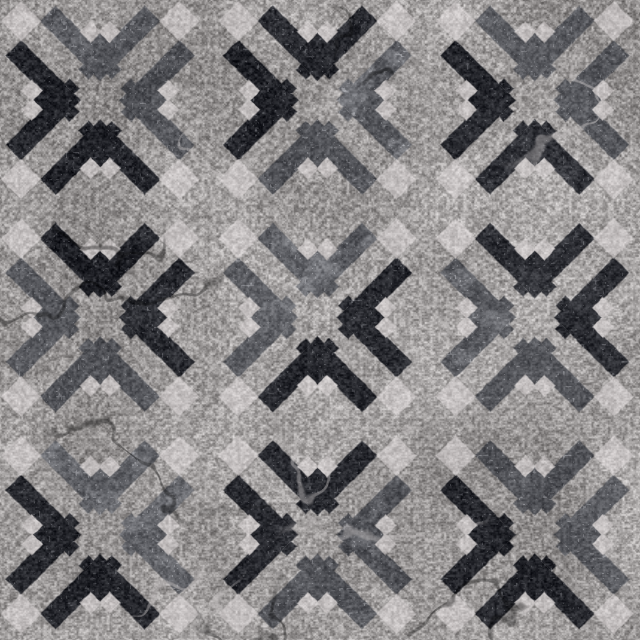
Reproduce this pattern procedurally as a WebGL 1 fragment shader.

```glsl
precision highp float;

uniform vec2 u_resolution;

const float TILE = 0.3395;
const vec2 FIRST_CENTER = vec2(0.1565);

const vec3 STONE = vec3(0.615, 0.603, 0.600);
const vec3 PALE  = vec3(0.765, 0.748, 0.748);
const vec3 SLATE = vec3(0.335, 0.340, 0.360);
const vec3 COAL  = vec3(0.145, 0.150, 0.172);

float hash(vec2 p) {
  return fract(sin(dot(p, vec2(127.1, 311.7))) * 43758.5453);
}

float noise(vec2 p) {
  vec2 i = floor(p);
  vec2 f = fract(p);
  f = f * f * (3.0 - 2.0 * f);
  float low = mix(hash(i), hash(i + vec2(1.0, 0.0)), f.x);
  float high = mix(hash(i + vec2(0.0, 1.0)), hash(i + 1.0), f.x);
  return mix(low, high, f.y);
}

float fbm(vec2 p) {
  float sum = 0.0;
  float amp = 0.5;
  for (int i = 0; i < 5; i++) {
    sum += amp * noise(p);
    p = mat2(1.6, 1.2, -1.2, 1.6) * p + 7.3;
    amp *= 0.5;
  }
  return sum / 0.96875;
}

// Signed distance to a box given by its two corners
float boxDist(vec2 p, vec2 lo, vec2 hi) {
  vec2 d = abs(p - 0.5 * (lo + hi)) - 0.5 * (hi - lo);
  return length(max(d, 0.0)) + min(max(d.x, d.y), 0.0);
}

float fill(float d, float blur) {
  return 1.0 - smoothstep(-blur, blur, d);
}

// Stepped chevron in diagonal coordinates
float chevronDist(vec2 q) {
  float arm = boxDist(q, vec2(0.088), vec2(0.230, 0.640));
  float heart = boxDist(q, vec2(0.088), vec2(0.310));
  float bump = boxDist(q, vec2(0.042, 0.149), vec2(0.095, 0.241));
  return min(arm, min(heart, bump));
}

// Corner diamonds and the small pairs inside the chevrons
float diamondDist(vec2 q) {
  float corner = boxDist(q, vec2(-0.092, 0.636), vec2(0.092, 0.820));
  float pair = boxDist(q, vec2(0.220, 0.308), vec2(0.320, 0.408));
  return min(corner, pair);
}

// 1.0 for a coal chevron, 0.0 for slate; alternates from tile to tile
float coalChoice(vec2 id, vec2 p, float upright) {
  float parity = mix(mod(id.y + 1.0, 2.0), mod(id.x + id.y, 2.0), upright);
  float side = mix(p.x, p.y, upright);
  return side < 0.0 ? parity : 1.0 - parity;
}

// Thin broken cracks along a noise contour
float vein(vec2 p, vec2 seed) {
  float line = abs(fbm(p * 3.5 + seed) - 0.5);
  float patches = smoothstep(0.60, 0.74, noise(p * 5.0 + seed.yx));
  return (1.0 - smoothstep(0.002, 0.010, line)) * patches;
}

void main() {
  vec2 uv = gl_FragCoord.xy / u_resolution;
  uv.y = 1.0 - uv.y;

  // Tile cell and folded diagonal coordinates
  vec2 cell = (uv - FIRST_CENTER) / TILE + 0.5;
  vec2 id = floor(cell);
  vec2 p = fract(cell) - 0.5;
  vec2 a = abs(p);
  float upright = step(a.x, a.y);
  vec2 q = vec2(abs(a.y - a.x), a.x + a.y);
  q += (noise(uv * 170.0) - 0.5) * 0.006;
  float blur = 1.5 / (min(u_resolution.x, u_resolution.y) * TILE);

  // Mineral grain and broad clouding
  float grain = 0.6 * noise(uv * 230.0) + 0.4 * noise(uv * 430.0 + 19.0) - 0.5;
  float cloud = fbm(uv * 7.0 + 3.0) - 0.5;
  float fleck = smoothstep(0.80, 0.95, noise(uv * 260.0 + 41.0));

  // Each chevron has its own tone and amount of wear
  float coal = coalChoice(id, p, upright);
  vec2 pieceSeed = id * 3.0 + sign(p) * vec2(1.0 - upright, upright);
  float rubbed = smoothstep(0.45, 0.70, fbm(uv * 32.0)) * hash(pieceSeed + 5.0);
  vec3 inlay = mix(SLATE, COAL, coal);
  inlay += (hash(pieceSeed) - 0.5) * mix(0.06, 0.03, coal);
  inlay += rubbed * mix(0.12, 0.05, coal) + fleck * 0.15 + grain * 0.26;

  vec3 color = STONE + grain * 0.44 + cloud * 0.22;
  color = mix(color, inlay + cloud * 0.10, fill(chevronDist(q), blur));
  color = mix(color, PALE + grain * 0.24 + cloud * 0.08, fill(diamondDist(q), blur));

  // Dark cracks and pale scratches
  color *= 1.0 - 0.35 * vein(uv, vec2(2.7, 8.1));
  color = mix(color, PALE, 0.45 * vein(uv, vec2(15.3, 4.6)));

  gl_FragColor = vec4(clamp(color, 0.0, 1.0), 1.0);
}
```
